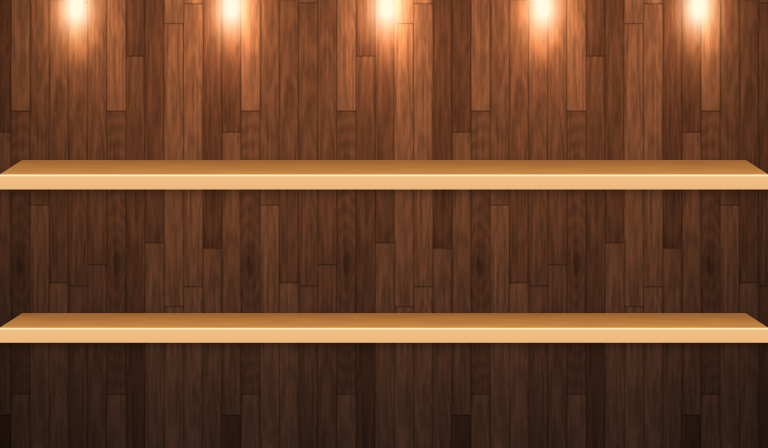
Give the GLSL for this background, as a Shadertoy shader.

```glsl
float hash(vec2 p) {
    vec3 q = fract(vec3(p.xyx) * 0.1031);
    q += dot(q, q.yzx + 33.33);
    return fract((q.x + q.y) * q.z);
}

float noise(vec2 p) {
    vec2 cell = floor(p), f = fract(p);
    f = f * f * (3.0 - 2.0 * f);
    return mix(mix(hash(cell), hash(cell + vec2(1, 0)), f.x),
               mix(hash(cell + vec2(0, 1)), hash(cell + vec2(1, 1)), f.x), f.y);
}

// Vertical boards, repeating every twelve columns
vec3 planks(vec2 p, vec2 pixel) {
    float x = (p.x - 0.0143) / 0.02496;
    float column = mod(floor(x), 12.0);
    float across = fract(x) - 0.5;
    bool darkColumn = column > 10.5;
    bool knotted = column < 0.5 || abs(column - 5.0) < 0.5;

    // Each column has its own end joints
    float joint = darkColumn ? 0.073 : 0.632 * hash(vec2(column, 7.0));
    if (knotted) joint = 0.12;
    float along = (p.y - joint) / 0.632;
    float row = mod(floor(along), 2.0);
    float tone = hash(vec2(column + 3.0, row + 11.0));
    if (darkColumn) tone = row > 0.5 ? 0.0 : 0.6;

    // Arched growth rings, tighter around the knots
    float seed = column * 17.0 + row * 5.0;
    float center = joint + 0.632 * (floor(along) + hash(vec2(seed, 2.0)));
    float stretch = 2.2;
    if (knotted && row < 0.5) {
        center = 0.41;
        stretch = 8.0;
        tone = 0.3;
    }
    float warp = noise(vec2(across * 3.0 + seed, p.y * 14.0));
    float radius = length(vec2(across + 0.25 * (warp - 0.5), (p.y - center) * stretch));
    float rings = sin(radius * 22.0 + warp * 4.0);
    float knot = knotted && row < 0.5 ? exp(-radius * radius * 14.0) : 0.0;

    // Long fibres and short pores
    float fibre = noise(vec2(across * 9.0 + seed, p.y * 9.0));
    float pores = noise(vec2(across * 16.0 + seed, p.y * 55.0));

    vec3 wood = mix(vec3(0.335, 0.188, 0.117), vec3(0.495, 0.298, 0.190), tone);
    wood *= 1.0 + 0.06 * rings + 0.20 * (fibre - 0.5) + 0.13 * (pores - 0.5);
    wood *= 1.0 - 0.28 * knot;

    // Seams between boards
    float side = (0.5 - abs(across)) * 0.02496;
    float end = (0.5 - abs(fract(along) - 0.5)) * 0.632;
    wood *= 1.0 - 0.22 * (1.0 - smoothstep(0.0, 0.001 + pixel.x, side));
    wood *= 1.0 - 0.25 * (1.0 - smoothstep(0.0, 0.001 + pixel.y, end));
    return wood;
}

// Row of spotlights along the upper edge
vec3 addLamps(vec3 color, vec2 p) {
    float dx = (fract((p.x - 0.099) / 0.2025 + 0.5) - 0.5) * 0.2025;
    float dy = p.y - 0.985;
    float wash = exp(-pow(dx / 0.075, 2.0) - pow(dy / 0.22, 2.0));
    float halo = exp(-pow(dx / 0.032, 2.0) - pow(dy / 0.10, 2.0));
    float core = exp(-pow(dx / 0.018, 2.0) - pow(dy / 0.052, 2.0));
    color *= 1.0 + 0.38 * wash + 0.75 * halo;
    color += vec3(0.34, 0.23, 0.12) * halo;
    return mix(color, vec3(1.0, 0.98, 0.88), min(1.0, core * 1.15));
}

// Shelf with a receding top, a bright lip and a flat front
vec3 addShelf(vec3 color, vec2 p, float back, vec2 pixel) {
    float depth = back - p.y;
    float below = depth - 0.066;
    color *= 1.0 - 0.35 * smoothstep(-pixel.y, pixel.y, below) * exp(-max(below, 0.0) / 0.012);

    float t = clamp(depth / 0.034, 0.0, 1.0);
    vec3 surface = mix(vec3(0.60, 0.375, 0.19), vec3(0.80, 0.55, 0.27), t);
    surface *= 0.97 + 0.06 * noise(vec2(p.x * 30.0, p.y * 300.0));
    vec3 front = mix(vec3(0.95, 0.755, 0.53), vec3(0.925, 0.72, 0.49), clamp((depth - 0.034) / 0.032, 0.0, 1.0));
    surface = mix(surface, front, smoothstep(-pixel.y, pixel.y, depth - 0.0345));
    float lip = 1.0 - smoothstep(0.001, 0.001 + pixel.y, abs(depth - 0.0345));
    surface = mix(surface, vec3(1.0, 0.92, 0.73), lip);

    float inset = 0.031 * (1.0 - t) - 0.002;
    float mask = smoothstep(-pixel.x, pixel.x, min(p.x, 1.0 - p.x) - inset);
    mask *= smoothstep(-0.5 * pixel.y, 0.5 * pixel.y, min(depth, 0.066 - depth));
    return mix(color, surface, mask);
}

void mainImage(out vec4 fragColor, in vec2 fragCoord) {
    vec2 p = fragCoord / iResolution.xy;
    vec2 pixel = 1.0 / iResolution.xy;

    // Wall fades downward and towards both sides
    vec3 color = planks(p, pixel);
    float fade = smoothstep(-0.08, 0.92, p.y);
    color *= mix(vec3(0.46, 0.49, 0.56), vec3(1.16, 1.14, 1.08), fade);
    color *= 1.0 - 0.28 * pow(abs(2.0 * p.x - 1.0), 4.0);

    color = addLamps(color, p);
    for (int i = 0; i < 2; i++)
        color = addShelf(color, p, 0.643 - 0.342 * float(i), pixel);
    fragColor = vec4(clamp(color, 0.0, 1.0), 1.0);
}
```
